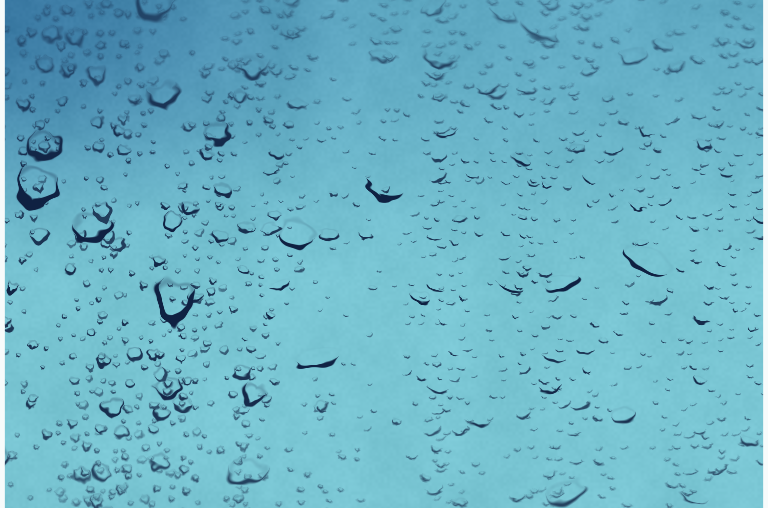
This texture is drawn by a Shadertoy shader. Its source:

```glsl
// Rain beads on tilted blue glass, seen with a shallow depth of field.
// Three jittered grids of warped crescents, thinned into slanted trails,
// lie over a soft vertical gradient between two narrow white margins.

#define MARGIN 0.0062        // white side strip, share of the width
#define BIG_CELL 0.130       // grid pitch of each drop layer
#define MID_CELL 0.056
#define SMALL_CELL 0.0265
#define BIG_SHARE 0.42       // share of occupied cells
#define MID_SHARE 0.36
#define SMALL_SHARE 0.50
#define TRAIL_PULL 1.1       // how strongly drops gather in trails
#define EDGE_WARP 0.55       // irregularity of drop outlines
#define FAR_BLUR 0.0045      // defocus at the top
#define NEAR_BLUR 0.0022     // defocus at the bottom

const vec3 PALE = vec3(0.475, 0.775, 0.828);
const vec3 TEAL = vec3(0.375, 0.665, 0.765);
const vec3 DEEP = vec3(0.215, 0.460, 0.630);
const vec3 INK = vec3(0.060, 0.130, 0.260);
const vec3 PAPER = vec3(0.97, 0.985, 0.985);

vec4 hash4(vec2 p) {
    vec4 h = fract(p.xyxy * vec4(0.1031, 0.1030, 0.0973, 0.1099));
    h += dot(h, h.wzxy + 33.33);
    return fract((h.xxyz + h.yzzw) * h.zywx);
}

vec2 noise2(vec2 p) {
    vec2 i = floor(p), f = fract(p);
    f = f * f * (3.0 - 2.0 * f);
    vec2 low = mix(hash4(i).xy, hash4(i + vec2(1, 0)).xy, f.x);
    vec2 high = mix(hash4(i + vec2(0, 1)).xy, hash4(i + vec2(1, 1)).xy, f.x);
    return mix(low, high, f.y);
}

// Density of drops: streaks that lean left on their way down.
float trailDensity(vec2 p) {
    float across = p.x - 0.22 * p.y * (1.0 - 0.7 * p.x);
    return noise2(vec2(across * 15.0, p.y * 1.8) + 40.0).x;
}

// Dark lower crescent plus a faint full rim; q is in drop radii.
float bead(vec2 q, vec4 shape, float flatness, float thickness, float soft) {
    float tilt = (shape.x - 0.5) * 0.9;
    q = mat2(cos(tilt), sin(tilt), -sin(tilt), cos(tilt)) * q;
    q.y /= mix(0.95, 0.48, flatness);
    q += EDGE_WARP * (noise2(q * 1.6 + shape.zw * 90.0) - 0.5);
    q.y -= 0.7 * shape.y * shape.y * (abs(q.x) - 0.4);
    float outer = length(q) - 1.0;
    float bite = mix(0.85, 1.3, flatness);
    vec2 shift = vec2((shape.z - 0.5) * 0.4, bite - 1.0 + thickness);
    float crescent = max(outer, bite - length(q - shift));
    float body = smoothstep(soft, -soft, crescent);
    float rim = smoothstep(0.16 + soft, 0.0, abs(outer + 0.1));
    return max(body, rim * 0.26 * (1.0 - flatness));
}

// Strongest drop of one grid layer at p.
float dropLayer(vec2 p, float cell, float share, float weight, float blur) {
    vec2 home = floor(p / cell);
    float ink = 0.0;
    for (int j = -1; j <= 1; j++)
    for (int i = -1; i <= 1; i++) {
        vec2 id = home + vec2(i, j);
        vec4 place = hash4(id + 17.0 + cell * 900.0);
        vec4 shape = hash4(id + 151.0 + cell * 700.0);
        vec2 center = (id + 0.15 + 0.7 * place.xy) * cell;
        float chance = share + TRAIL_PULL * (trailDensity(center) - 0.5);
        if (place.z > chance) continue;
        float radius = cell * mix(0.15, 0.36, place.w * place.w);
        float lean = smoothstep(0.2, 0.95, center.x + 0.15 * center.y);
        float flatness = clamp(lean + 0.7 * (shape.w - 0.5), 0.0, 1.0);
        float thickness = mix(0.72, 0.42, weight) + 0.25 * (shape.y - 0.5);
        float tone = mix(0.45 + 0.5 * shape.x, 1.0, weight);
        float soft = blur / radius * mix(1.0, 1.5, flatness);
        ink = max(ink, tone * bead((p - center) / radius, shape, flatness, thickness, soft));
    }
    return ink;
}

vec3 glass(vec2 p, float aspect) {
    float rise = p.y + 0.12 * (0.5 - p.x / aspect);
    vec3 color = mix(PALE, TEAL, smoothstep(0.38, 0.98, rise));
    float corner = length(vec2(p.x, 1.7 * (1.0 - p.y)));
    color = mix(color, DEEP, 0.9 * smoothstep(0.85, 0.0, corner));
    float mottle = noise2(p * 9.0).x + 0.6 * noise2(p * 38.0).y - 0.8;
    float grain = noise2(p * 170.0).x - 0.5;
    return color + 0.03 * mottle + 0.02 * grain;
}

void mainImage(out vec4 fragColor, in vec2 fragCoord) {
    vec2 p = fragCoord / iResolution.y;
    float aspect = iResolution.x / iResolution.y;
    float pixel = 1.0 / iResolution.y;

    // Focus lies across the middle of the pane.
    float far = smoothstep(0.62, 1.0, p.y);
    float near = smoothstep(0.32, 0.0, p.y);
    float blur = 0.6 * pixel + 0.0004 + FAR_BLUR * far + NEAR_BLUR * near;

    float ink = dropLayer(p, BIG_CELL, BIG_SHARE, 1.0, blur);
    ink = max(ink, dropLayer(p, MID_CELL, MID_SHARE, 0.6, blur));
    ink = max(ink, dropLayer(p, SMALL_CELL, SMALL_SHARE, 0.0, blur));
    ink *= 1.0 - 0.35 * far - 0.2 * near;

    vec3 color = mix(glass(p, aspect), INK, ink);

    // White side margins.
    float side = min(p.x, aspect - p.x) - MARGIN * aspect;
    color = mix(PAPER, color, smoothstep(-0.5 * pixel, 0.5 * pixel, side));
    fragColor = vec4(color, 1.0);
}
```
